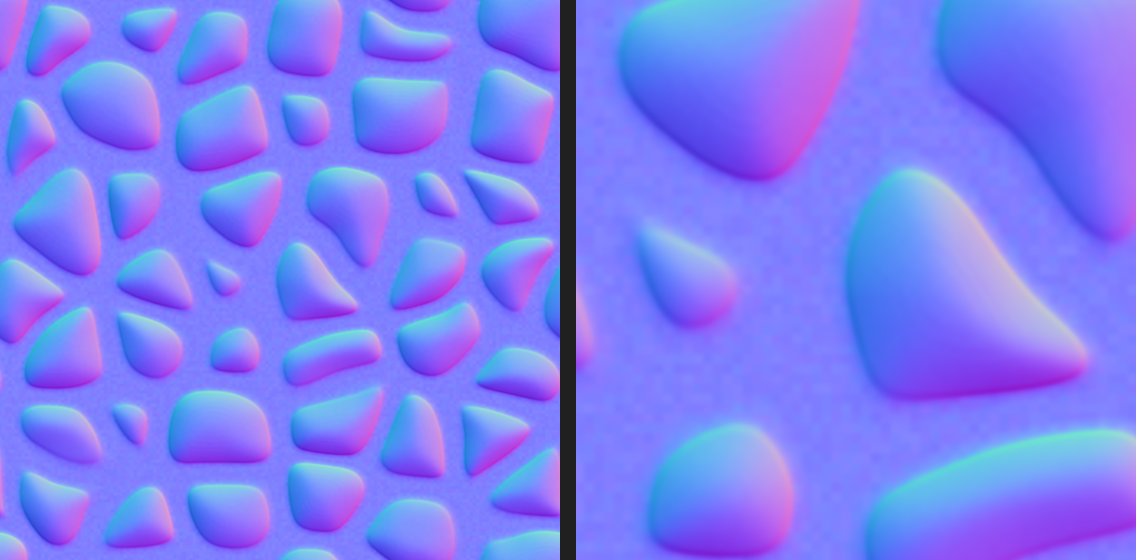
Left: the whole. Right: its middle third, enlarged.
Write a Shadertoy shader that draws this texture map.

```glsl
// Tangent-space normal map of smooth, rounded stones set in fine mortar.

const vec2 GRID = vec2(6.0, 7.0);     // stones per canvas side
const float WARP_FREQ = 8.0;
const float WARP_SIZE = 0.042;
const float CORNER_ROUNDING = 0.012;
const float MIN_INSET = 0.014;        // half of the narrowest mortar gap
const float GRAIN_FREQ = 170.0;

// Two random values in 0..1 from a lattice point.
vec2 hash2(vec2 p) {
    vec3 q = fract(p.xyx * vec3(0.1031, 0.1030, 0.0973));
    q += dot(q, q.yzx + 33.33);
    return fract((q.xx + q.yz) * q.zy);
}

// Smooth two-channel value noise that repeats after the given period.
vec2 noise2(vec2 p, float period) {
    vec2 i = floor(p), f = fract(p);
    f = f * f * f * (f * (f * 6.0 - 15.0) + 10.0);
    vec2 a = hash2(mod(i, period));
    vec2 b = hash2(mod(i + vec2(1, 0), period));
    vec2 c = hash2(mod(i + vec2(0, 1), period));
    vec2 d = hash2(mod(i + vec2(1, 1), period));
    return mix(mix(a, b, f.x), mix(c, d, f.x), f.y);
}

// Stone centre in xy, size weight in z.
vec3 stoneSite(vec2 cell) {
    vec2 id = mod(cell, GRID);
    vec2 jitter = mix(vec2(0.12), vec2(0.88), hash2(id + 17.0));
    return vec3((cell + jitter) / GRID, 0.007 * hash2(id + 71.0).x);
}

// Rounded distance to the stone outline, positive inside the stone.
float stoneDistance(vec2 uv) {
    vec2 p = uv + WARP_SIZE * (noise2(uv * WARP_FREQ, WARP_FREQ) - 0.5);
    vec2 base = floor(p * GRID);

    // Find the stone that owns this point in a weighted Voronoi diagram.
    vec2 ownCell = base;
    float ownPower = 1e3;
    for (int y = -2; y <= 2; y++)
    for (int x = -2; x <= 2; x++) {
        vec2 cell = base + vec2(x, y);
        vec3 site = stoneSite(cell);
        vec2 toSite = site.xy - p;
        float power = dot(toSite, toSite) - site.z;
        if (power < ownPower) {
            ownPower = power;
            ownCell = cell;
        }
    }

    // Blend the distances to all borders with a soft minimum.
    vec2 own = stoneSite(ownCell).xy;
    float sum = 0.0;
    for (int y = -2; y <= 2; y++)
    for (int x = -2; x <= 2; x++) {
        vec2 cell = base + vec2(x, y);
        if (cell == ownCell) continue;
        vec3 site = stoneSite(cell);
        vec2 toSite = site.xy - p;
        float power = dot(toSite, toSite) - site.z;
        float border = 0.5 * (power - ownPower) / length(site.xy - own);
        sum += exp(-border / CORNER_ROUNDING);
    }
    float inset = MIN_INSET + 0.010 * hash2(mod(ownCell, GRID) + 131.0).y;
    return -CORNER_ROUNDING * log(sum) - inset;
}

// Steepness of the relief at distance d from the outline.
float reliefSlope(float d) {
    float dome = 0.85 * exp(-max(d, 0.0) / 0.036);
    float foot = 0.26 * (1.0 - smoothstep(0.0, MIN_INSET, -d));
    float crease = 0.32 * exp(-d * d / 0.000008);
    float rings = 0.015 * sin(d * 750.0) * smoothstep(0.01, 0.03, d);
    return mix(foot, dome, smoothstep(-0.002, 0.002, d)) + crease + rings;
}

// Slope of the fine surface grain.
vec2 grainSlope(vec2 uv, float strength) {
    return strength * (noise2(uv * GRAIN_FREQ, GRAIN_FREQ) - 0.5);
}

void mainImage(out vec4 fragColor, in vec2 fragCoord) {
    vec2 uv = fragCoord / iResolution.xy;

    // Direction of ascent by finite differences.
    vec2 e = vec2(0.001, 0.0);
    float d = stoneDistance(uv);
    vec2 ascent = vec2(stoneDistance(uv + e.xy), stoneDistance(uv + e.yx)) - d;
    ascent /= e.x;
    ascent /= max(1.0, length(ascent) / 1.2);

    // Combine relief and grain, then encode the normal as a colour.
    float grain = mix(0.10, 0.025, smoothstep(-0.003, 0.003, d));
    vec2 slope = ascent * reliefSlope(d) + grainSlope(uv, grain);
    vec3 normal = normalize(vec3(-slope, 1.0));
    fragColor = vec4(0.5 + 0.5 * normal, 1.0);
}
```
